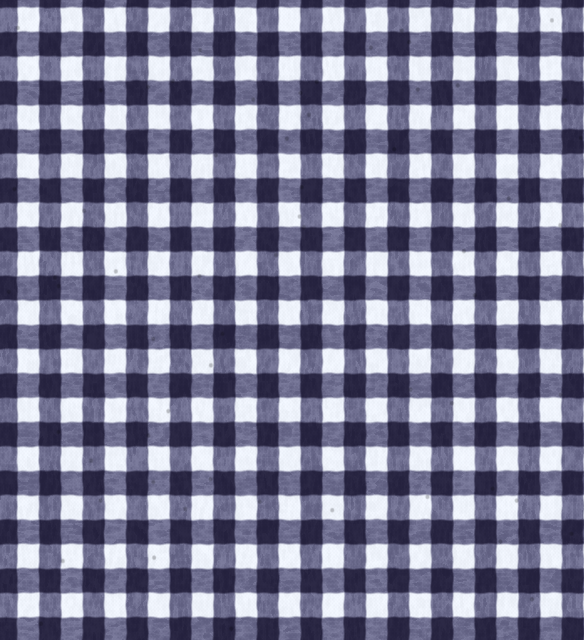
Write a WebGL 2 fragment shader that draws this texture.

```glsl
#version 300 es
precision highp float;

uniform vec2 u_resolution;
out vec4 fragColor;

#define REPEATS vec2(13.41, 13.12)
#define BAND_CENTRE vec2(0.15, 0.215)
#define BAND_HALF 0.25
#define EDGE_SOFT 0.03
#define EDGE_WOBBLE 0.007
#define THREADS 13.0
#define FLECK_SHARE 0.035
#define WHITE vec3(0.935, 0.953, 0.985)
#define MID_LIGHT vec3(0.485, 0.485, 0.615)
#define MID_DARK vec3(0.375, 0.373, 0.505)
#define NAVY vec3(0.157, 0.145, 0.257)

vec2 hash2(vec2 p) {
    vec3 q = fract(p.xyx * vec3(0.1031, 0.1030, 0.0973));
    q += dot(q, q.yzx + 33.33);
    return fract((q.xx + q.yz) * q.zy);
}

// Cellular noise: x is the distance to the nearest point, y its random value
vec2 cellular(vec2 p) {
    vec2 cell = floor(p);
    vec2 nearest = vec2(8.0, 0.0);
    for (int j = -1; j <= 1; j++) {
        for (int i = -1; i <= 1; i++) {
            vec2 id = cell + vec2(i, j);
            vec2 jitter = hash2(id);
            float d = length(id + jitter - p);
            if (d < nearest.x) nearest = vec2(d, hash2(id + 71.0).x);
        }
    }
    return nearest;
}

// Coverage of the dyed bands: x for columns, y for rows
vec2 dyedBands(vec2 p) {
    vec2 wobble = sin(p.yx * 5.3 + 1.7 * floor(p)) + sin(p.yx * 17.0 + 2.0);
    vec2 q = p + EDGE_WOBBLE * wobble;
    vec2 d = abs(fract(q - BAND_CENTRE + 0.5) - 0.5);
    vec2 w = max(vec2(EDGE_SOFT), fwidth(p));
    return 1.0 - smoothstep(BAND_HALF - w, BAND_HALF + w, d);
}

void main() {
    vec2 p = gl_FragCoord.xy / u_resolution * REPEATS;
    vec2 bands = dyedBands(p);

    // Uneven yarn, drawn out along the warp and the weft
    vec2 warp = cellular(p * vec2(THREADS, 4.5));
    vec2 weft = cellular(p * vec2(4.5, THREADS) + 37.0);
    float alongWarp = 0.5 * (warp.x + warp.y);
    float alongWeft = 0.5 * (weft.x + weft.y);
    float yarn = mix(alongWarp, alongWeft, 0.3 + 0.4 * bands.y * (1.0 - bands.x));

    // Fine plain weave and slow drift of the dye
    vec2 thread = sin(6.2832 * THREADS * p);
    float weave = thread.x * thread.y;
    float drift = sin(p.x * 0.9 + 1.3 * sin(p.y * 0.6)) * sin(p.y * 1.1 + 0.8);
    float tone = smoothstep(0.1, 0.85, yarn + 0.06 * weave + 0.05 * drift);

    // Checks: undyed, singly dyed and doubly dyed cloth
    vec3 mid = mix(MID_DARK, MID_LIGHT, tone);
    vec3 white = WHITE + 0.035 * (tone - 0.5) + 0.008 * weave;
    vec3 navy = NAVY + 0.035 * (tone - 0.5);
    vec3 cloth = mix(mix(white, mid, bands.x), mix(mid, navy, bands.x), bands.y);

    // Scattered small slubs
    vec2 slub = cellular(p * 3.0 + 11.0);
    float fleck = step(slub.y, FLECK_SHARE) * (1.0 - smoothstep(0.06, 0.2, slub.x));
    cloth = mix(cloth, cloth * 0.78, fleck);

    fragColor = vec4(clamp(cloth, 0.0, 1.0), 1.0);
}
```
